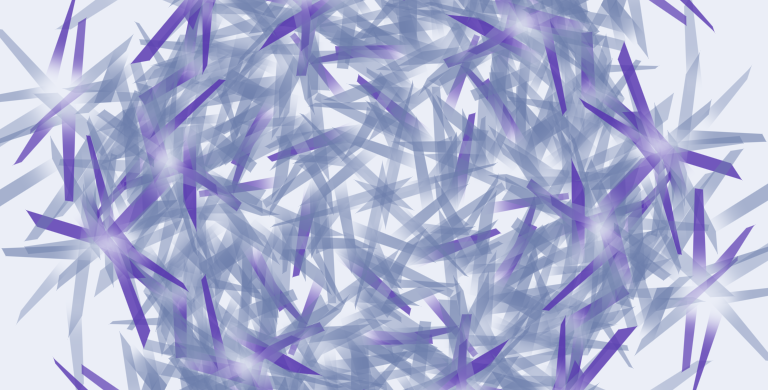
This background is drawn by a WebGL 2 fragment shader. Its source:

```glsl
#version 300 es
precision highp float;

uniform vec2 u_resolution;
out vec4 outColor;

const float TAU = 6.283185;
const int FOLDS = 6;
const int STRANDS = 13;
const int BLADES_PER_STRAND = 10;
const int FANS = 3;
const int BLADES_PER_FAN = 10;

const vec3 PAPER = vec3(0.922, 0.935, 0.970);
const vec3 SLATE = vec3(0.420, 0.490, 0.670);
const vec3 VIOLET = vec3(0.345, 0.215, 0.690);

vec4 hash4(float seed) {
    vec4 h = fract(seed * vec4(0.1031, 0.1030, 0.0973, 0.1099));
    h += dot(h, h.wzxy + 33.33);
    return fract((h.xxyz + h.yzzw) * h.zywx);
}

vec2 polar(float radius, float angle) {
    return radius * vec2(cos(angle), sin(angle));
}

mat2 rotation(float angle) {
    vec2 d = polar(1.0, angle);
    return mat2(d.x, d.y, -d.y, d.x);
}

// Tapered shard along +x with a slanted far end
float bladeMask(vec2 q, float len, float halfWidth, float taper, float slant, float aa) {
    float width = halfWidth * mix(1.0, taper, clamp(q.x / len, 0.0, 1.0));
    float side = width - abs(q.y);
    float cap = (len - q.x + slant * q.y) * inversesqrt(1.0 + slant * slant);
    return smoothstep(-aa, aa, min(side, cap));
}

// One blade repeated around the centre, fading out toward its root
vec3 paintBlade(vec3 color, vec2 p, vec2 root, float heading, float seed, float violetShare, float aa) {
    vec4 shape = hash4(seed + 311.7);
    vec4 tone = hash4(seed + 723.1);
    float len = mix(0.16, 0.29, shape.x);
    if (abs(length(p) - length(root)) > len + 0.07) return color;

    float halfWidth = mix(0.013, 0.023, shape.y);
    float taper = mix(0.15, 1.25, shape.z);
    float slant = mix(-2.4, 2.4, shape.w);
    bool isViolet = tone.x < violetShare;
    vec3 tint = isViolet ? VIOLET : SLATE;
    float opacity = isViolet ? mix(0.65, 0.88, tone.y) : mix(0.36, 0.62, tone.y);

    mat2 toBlade = rotation(-heading);
    mat2 turn = rotation(TAU / float(FOLDS));
    for (int k = 0; k < FOLDS; k++) {
        vec2 q = toBlade * (p - root);
        float along = q.x / len;
        if (along > 0.0) {
            float mask = bladeMask(q, len, halfWidth, taper, slant, aa);
            vec3 ink = mix(PAPER, tint, smoothstep(0.0, 0.55, along));
            color = mix(color, ink, mask * opacity * smoothstep(0.0, 0.4, along));
        }
        p = turn * p;
    }
    return color;
}

// Curved path that the blades of one strand follow
vec2 strandPoint(vec4 path, float start, float t) {
    float radius = clamp(start + (path.x - 0.5) * 0.5 * t, 0.17, 0.80);
    return polar(radius, path.y * TAU + (path.z - 0.5) * 2.6 * t);
}

vec2 fanCentre(int fan) {
    float f = float(fan);
    return polar(0.566 + 0.15 * f, 0.885 - 0.64 * mod(f, 2.0) - 0.07 * f);
}

vec3 paintStrands(vec3 color, vec2 p, float aa) {
    for (int s = 0; s < STRANDS; s++) {
        vec4 path = hash4(float(s) * 17.3 + 5.0);
        float start = mix(0.20, 0.80, (float(s) + path.w) / float(STRANDS));
        for (int b = 0; b < BLADES_PER_STRAND; b++) {
            float seed = float(s * BLADES_PER_STRAND + b) + 41.0;
            vec4 rnd = hash4(seed);
            float t = (float(b) + rnd.x) / float(BLADES_PER_STRAND);
            vec2 root = strandPoint(path, start, t);
            vec2 tangent = strandPoint(path, start, t + 0.02) - root;
            float heading = atan(tangent.y, tangent.x) + (rnd.y - 0.5) * 1.9;
            root += (rnd.zw - 0.5) * 0.07;
            color = paintBlade(color, p, root, heading, seed, 0.13, aa);
        }
    }
    return color;
}

vec3 paintFans(vec3 color, vec2 p, float aa) {
    mat2 turn = rotation(TAU / float(FOLDS));
    for (int f = 0; f < FANS; f++) {
        vec2 centre = fanCentre(f);
        for (int b = 0; b < BLADES_PER_FAN; b++) {
            float seed = float(f * BLADES_PER_FAN + b) + 503.0;
            vec4 rnd = hash4(seed);
            float heading = TAU * (float(b) + rnd.x) / float(BLADES_PER_FAN);
            vec2 root = centre + (rnd.yz - 0.5) * 0.06;
            color = paintBlade(color, p, root, heading, seed, 0.24, aa);
        }
        // Soft light at the heart of the fan
        for (int k = 0; k < FOLDS; k++) {
            vec2 d = p - centre;
            color = mix(color, PAPER, 0.7 * exp(-dot(d, d) / 0.0016));
            p = turn * p;
        }
    }
    return color;
}

void main() {
    vec2 p = (gl_FragCoord.xy - 0.5 * u_resolution) / u_resolution.y;
    float aa = 0.75 / u_resolution.y;
    vec3 color = paintStrands(PAPER, p, aa);
    color = paintFans(color, p, aa);
    // Pale central whirl
    color = paintBlade(color, p, vec2(0.015, 0.01), 0.25, 907.0, 0.0, aa);
    color = paintBlade(color, p, vec2(0.07, -0.03), 0.95, 911.0, 0.0, aa);
    outColor = vec4(color, 1.0);
}
```
